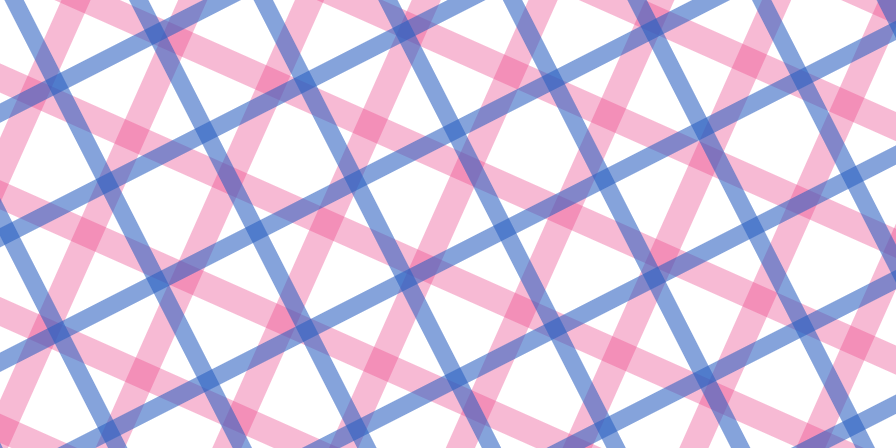
This pattern is drawn by a WebGL 1 fragment shader. Its source:

```glsl
precision highp float;
// Two tilted translucent check grids: wide pink bands under narrow blue ones, on white.

uniform vec2 u_resolution;

// Coverage of both perpendicular band sets of a grid turned by angle.
vec2 gridBands(vec2 p, float angle, float pitch, vec2 offset, float width) {
  float c = cos(angle), s = sin(angle);
  vec2 across = vec2(c * p.x - s * p.y, s * p.x + c * p.y) - offset;
  vec2 dist = abs(fract(across / pitch + 0.5) - 0.5) * pitch;
  return clamp((0.5 * width - dist) * u_resolution.y + 0.5, 0.0, 1.0);
}

// Lay both band sets over the base, so crossings become denser.
vec3 layBands(vec3 base, vec3 ink, vec2 bands, float opacity) {
  vec2 clear = 1.0 - opacity * bands;
  return mix(ink, base, clear.x * clear.y);
}

void main() {
  // Canvas heights, measured from the top left corner
  vec2 p = gl_FragCoord.xy / u_resolution.y;
  p.y = 1.0 - p.y;

  vec2 pink = gridBands(p, radians(-24.0), 0.2381, vec2(0.155, 0.159), 0.0595);
  vec2 blue = gridBands(p, radians(27.0), 0.2478, vec2(0.028, 0.225), 0.0385);

  vec3 color = vec3(1.0);
  color = layBands(color, vec3(0.92, 0.27, 0.54), pink, 0.37);
  color = layBands(color, vec3(0.16, 0.37, 0.755), blue, 0.57);
  gl_FragColor = vec4(color, 1.0);
}
```
